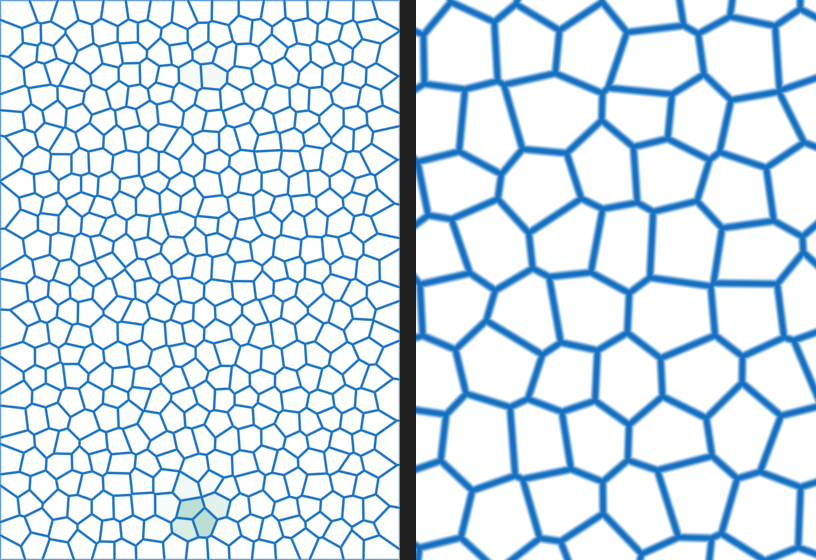
Left, the full canvas; right, a detail of the centre.
Reproduce this pattern procedurally as a Shadertoy shader.

```glsl
// Blue cellular mesh: an irregular Voronoi net on white, closed by a thin frame.
// Sites sit on a jittered brick grid inside the canvas; exact distances to the
// cell walls give even strokes, and a few cells carry a pale green tint.

const vec2  GRID          = vec2(17.0, 26.0);  // sites per row, number of rows
const float JITTER        = 0.56;              // site displacement, in grid steps
const float EDGE_MARGIN   = 0.36;              // least site distance from the frame
const float WALL_HALF     = 0.0030;            // stroke half width, canvas widths
const float WALL_SOFTNESS = 0.0022;            // blur of the stroke edges
const float FRAME_OPACITY = 0.68;

const vec3 PAPER      = vec3(1.0);
const vec3 WALL_BLUE  = vec3(0.085, 0.44, 0.76);
const vec3 TINT_GREEN = vec3(0.67, 0.84, 0.79);

// Tinted spots: centre (fractions of the canvas), radius, strength
const int  SPOT_COUNT = 3;
const vec4 SPOTS[SPOT_COUNT] = vec4[](
    vec4(0.50, 0.085, 0.062, 1.00),
    vec4(0.51, 0.876, 0.070, 0.17),
    vec4(0.33, 0.250, 0.050, 0.12));

vec2 hash22(vec2 p) {
    vec3 q = fract(vec3(p.xyx) * vec3(0.1031, 0.1030, 0.0973));
    q += dot(q, q.yzx + 33.33);
    return fract((q.xx + q.yz) * q.zy);
}

// Size of one grid step in canvas widths; odd rows need an extra half step.
vec2 gridStep(vec2 canvas) {
    return canvas / (GRID + vec2(0.5, 0.0));
}

bool insideGrid(vec2 id) {
    return all(greaterThanEqual(id, vec2(0.0))) && all(lessThan(id, GRID));
}

// Position of a site in canvas widths
vec2 sitePosition(vec2 id, vec2 cellSize) {
    float stagger = 0.5 * mod(id.y, 2.0);
    vec2 site = id + 0.5 + vec2(stagger, 0.0);
    site += JITTER * (hash22(id + 7.0) - 0.5);
    vec2 limit = GRID + vec2(0.5, 0.0) - EDGE_MARGIN;
    return clamp(site, vec2(EDGE_MARGIN), limit) * cellSize;
}

// Finds the nearest site and returns the distance to its closest wall.
float wallDistance(vec2 p, vec2 cellSize, out vec2 nearest) {
    vec2 home = floor(p / cellSize);
    vec2 nearestId = home;
    float best = 1e5;
    nearest = p;
    for (int y = -2; y <= 2; y++)
    for (int x = -2; x <= 2; x++) {
        vec2 id = home + vec2(x, y);
        if (!insideGrid(id)) continue;
        vec2 site = sitePosition(id, cellSize);
        float d = dot(site - p, site - p);
        if (d < best) { best = d; nearest = site; nearestId = id; }
    }

    float wall = 1e5;
    for (int y = -3; y <= 3; y++)
    for (int x = -2; x <= 2; x++) {
        vec2 id = nearestId + vec2(x, y);
        if (!insideGrid(id) || (x == 0 && y == 0)) continue;
        vec2 site = sitePosition(id, cellSize);
        wall = min(wall, dot(0.5 * (nearest + site) - p, normalize(site - nearest)));
    }
    return wall;
}

// One flat tint per cell, fading with the site's distance from each spot
float cellTint(vec2 site, vec2 canvas) {
    float tint = 0.0;
    for (int i = 0; i < SPOT_COUNT; i++) {
        vec2 offset = (site - SPOTS[i].xy * canvas) / SPOTS[i].z;
        tint += SPOTS[i].w * exp(-dot(offset, offset) * 1.4);
    }
    return min(tint, 1.0);
}

float stroke(float d, float softness) {
    return 1.0 - smoothstep(WALL_HALF - softness, WALL_HALF + softness, d);
}

void mainImage(out vec4 fragColor, in vec2 fragCoord) {
    vec2 canvas = iResolution.xy / iResolution.x;
    vec2 p = fragCoord / iResolution.x;
    float softness = max(WALL_SOFTNESS, 0.75 / iResolution.x);

    vec2 site;
    float wall = wallDistance(p, gridStep(canvas), site);
    vec2 border = min(p, canvas - p);

    vec3 color = mix(PAPER, TINT_GREEN, cellTint(site, canvas));
    float frame = FRAME_OPACITY * stroke(min(border.x, border.y), softness);
    color = mix(color, WALL_BLUE, max(stroke(wall, softness), frame));
    fragColor = vec4(color, 1.0);
}
```
